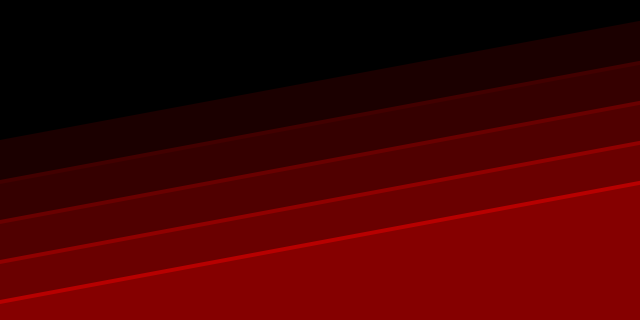
Give the GLSL for this background, as a Shadertoy shader.

```glsl
// Slanted red bands stepping from black to crimson, each with a bright upper rim.

// Antialiased step: 0 before the edge, 1 past it
float softStep(float distanceToEdge, float pixel) {
    return clamp(distanceToEdge / pixel + 0.5, 0.0, 1.0);
}

void mainImage(out vec4 fragColor, in vec2 fragCoord) {
    vec2 p = fragCoord / iResolution.y;

    // Depth below the topmost slanted edge, counted in bands
    float depth = (0.5625 - p.y + 0.1862 * p.x) * 8.0;
    float pixel = 8.0 / iResolution.y;

    // Each band adds red; its rim glows stronger further down
    float red = 0.0;
    for (int i = 0; i < 5; i++) {
        float band = float(i);
        float fill = softStep(depth - band, pixel);
        float rim = fill - softStep(depth - band - 0.1, pixel);
        red += 0.104 * fill + 0.049 * band * rim;
    }

    fragColor = vec4(red, 0.0, 0.0, 1.0);
}
```
